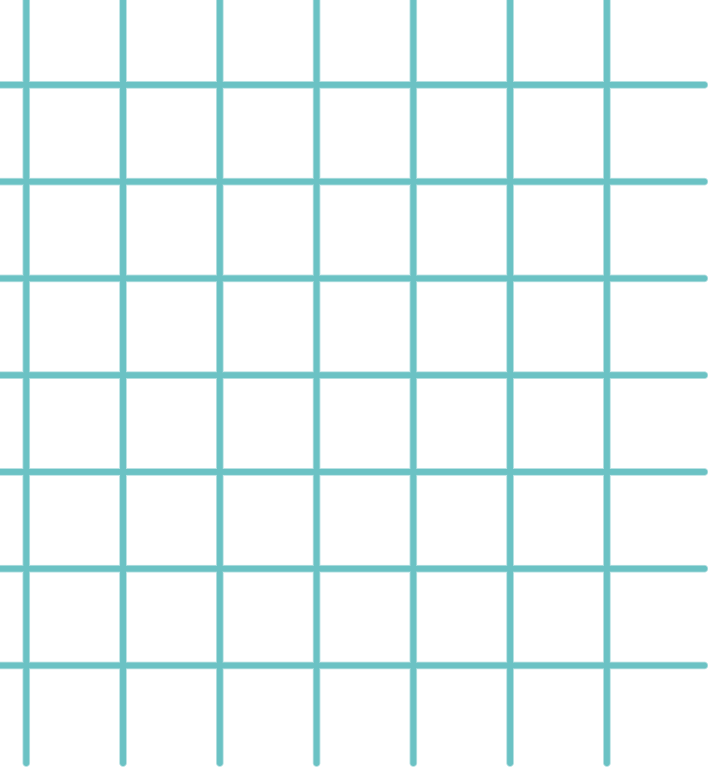
A Shadertoy shader for this pattern:

```glsl
// Open square grid of seven upright and seven level teal strokes on white.
// Each set is one rounded stroke repeated along an axis by nearest index;
// strokes run off the left and top edges and end in round caps opposite.

const vec3 PAPER_COLOR = vec3(1.0);
const vec3 LINE_COLOR = vec3(0.42, 0.76, 0.77);

// Lengths are fractions of the canvas height.
const float LINE_COUNT = 7.0;
const float PITCH = 0.126;
const float HALF_WIDTH = 0.0044;
const float EDGE_SOFTNESS = 0.0023;
const vec2 FIRST_LINE = vec2(0.0342, 0.1335); // x of first upright, y of first level
const float UPRIGHT_CAP_Y = 0.0065;           // centre of the bottom caps
const float LEVEL_CAP_X = 0.9172;             // centre of the right caps

// Signed offset from the nearest line of a finite, evenly spaced set.
float offsetToNearest(float position, float first) {
    float index = clamp(round((position - first) / PITCH), 0.0, LINE_COUNT - 1.0);
    return position - first - index * PITCH;
}

// Distance to a half-infinite round-capped stroke; beyond > 0 is past the cap centre.
float strokeDistance(float across, float beyond) {
    return length(vec2(across, max(beyond, 0.0))) - HALF_WIDTH;
}

void mainImage(out vec4 fragColor, in vec2 fragCoord) {
    vec2 p = fragCoord / iResolution.y;

    // Both stroke sets merge into one flat shape.
    float uprights = strokeDistance(offsetToNearest(p.x, FIRST_LINE.x), UPRIGHT_CAP_Y - p.y);
    float levels = strokeDistance(offsetToNearest(p.y, FIRST_LINE.y), p.x - LEVEL_CAP_X);
    float grid = min(uprights, levels);

    // Smooth edge, never narrower than one pixel.
    float edge = max(EDGE_SOFTNESS, 1.0 / iResolution.y);
    float coverage = clamp(0.5 - grid / edge, 0.0, 1.0);

    fragColor = vec4(mix(PAPER_COLOR, LINE_COLOR, coverage), 1.0);
}
```
